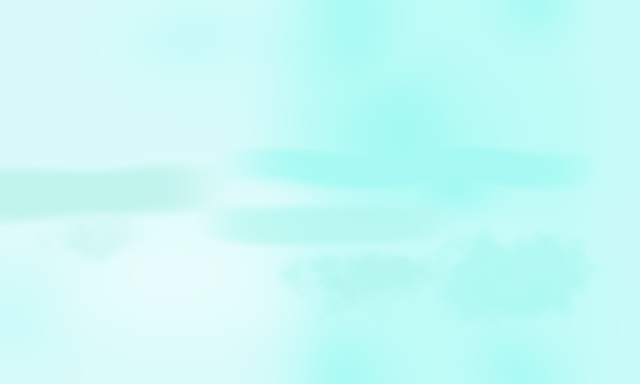
A WebGL 1 fragment shader for this texture:

```glsl
precision highp float;
// Hazy aqua sky: a pale left side fades into turquoise on the right.
// Soft elliptical glows and flat bands are layered over the gradient,
// then noise-warped, ragged cloud patches are laid over the lower half.

uniform vec2 u_resolution;

const vec3 PALE = vec3(0.85, 0.982, 0.98);
const vec3 AQUA = vec3(0.745, 0.985, 0.97);
const vec3 TURQUOISE = vec3(0.635, 0.98, 0.95);
const vec3 WHITE_HAZE = vec3(0.915, 0.992, 0.992);
const vec3 GREY_MINT = vec3(0.755, 0.955, 0.93);
const vec3 MINT = vec3(0.69, 0.965, 0.93);

float hash(vec2 p) {
  return fract(sin(dot(p, vec2(127.1, 311.7))) * 43758.5453);
}

float noise(vec2 p) {
  vec2 cell = floor(p);
  vec2 f = fract(p);
  f = f * f * (3.0 - 2.0 * f);
  float low = mix(hash(cell), hash(cell + vec2(1.0, 0.0)), f.x);
  float high = mix(hash(cell + vec2(0.0, 1.0)), hash(cell + 1.0), f.x);
  return mix(low, high, f.y);
}

float fbm(vec2 p) {
  float sum = 0.0;
  float amplitude = 0.5;
  for (int i = 0; i < 5; i++) {
    sum += amplitude * noise(p);
    p = p * 2.03 + 17.3;
    amplitude *= 0.5;
  }
  return sum;
}

// Gaussian ellipse, 1 at its centre.
float glow(vec2 p, vec2 center, vec2 radius) {
  vec2 d = (p - center) / radius;
  return exp(-dot(d, d));
}

// Flat-topped ellipse with a feathered rim.
float band(vec2 p, vec2 center, vec2 radius) {
  vec2 d = (p - center) / radius;
  vec2 squared = d * d;
  return 1.0 - smoothstep(0.35, 1.3, sqrt(dot(squared, squared)));
}

// Ellipse whose rim and density are broken up by noise.
float cloud(vec2 p, vec2 center, vec2 radius, float seed) {
  float rim = length((p - center) / radius);
  float ragged = fbm(p * vec2(20.0, 13.0) + seed);
  float body = 1.0 - smoothstep(0.45, 1.1, rim + 1.3 * (ragged - 0.48));
  return body * (0.65 + 0.6 * fbm(p * vec2(32.0, 20.0) + seed * 2.0));
}

vec3 sky(vec2 p) {
  vec3 color = mix(PALE, AQUA, smoothstep(0.33, 0.54, p.x));
  color = mix(color, PALE, 0.42 * smoothstep(0.86, 0.98, p.x));
  color = mix(color, AQUA, 0.6 * glow(p, vec2(0.30, 0.90), vec2(0.10, 0.13)));
  color = mix(color, AQUA, 0.55 * glow(p, vec2(0.02, 0.17), vec2(0.09, 0.13)));
  color = mix(color, PALE, 0.4 * glow(p, vec2(0.72, 0.37), vec2(0.20, 0.10)));
  return color;
}

vec3 addTurquoise(vec3 color, vec2 p) {
  float amount = 0.7 * glow(p, vec2(0.54, 0.97), vec2(0.075, 0.26));
  amount = max(amount, 0.95 * glow(p, vec2(0.62, 0.65), vec2(0.125, 0.17)));
  amount = max(amount, 0.85 * band(p, vec2(0.64, 0.56), vec2(0.27, 0.055)));
  amount = max(amount, 0.95 * glow(p, vec2(0.70, 0.51), vec2(0.07, 0.075)));
  amount = max(amount, 0.65 * glow(p, vec2(0.84, 1.0), vec2(0.06, 0.11)));
  amount = max(amount, 0.7 * glow(p, vec2(0.54, 0.03), vec2(0.07, 0.13)));
  amount = max(amount, 0.65 * glow(p, vec2(0.80, 0.02), vec2(0.06, 0.11)));
  return mix(color, TURQUOISE, amount);
}

vec3 addHaze(vec3 color, vec2 p) {
  float white = 0.95 * glow(p, vec2(0.28, 0.28), vec2(0.19, 0.17));
  white = max(white, 0.45 * glow(p, vec2(0.40, 0.48), vec2(0.12, 0.04)));
  white = max(white, 0.4 * glow(p, vec2(0.05, 0.38), vec2(0.12, 0.07)));
  color = mix(color, WHITE_HAZE, white);
  color = mix(color, GREY_MINT, 0.95 * band(p, vec2(0.12, 0.50), vec2(0.22, 0.073)));
  return mix(color, MINT, 0.6 * band(p, vec2(0.51, 0.41), vec2(0.18, 0.055)));
}

vec3 addClouds(vec3 color, vec2 p) {
  float wisp = cloud(p, vec2(0.15, 0.38), vec2(0.08, 0.08), 3.0);
  float middle = cloud(p, vec2(0.56, 0.265), vec2(0.105, 0.095), 11.0);
  float right = cloud(p, vec2(0.80, 0.28), vec2(0.135, 0.12), 29.0);
  color = mix(color, GREY_MINT, 0.45 * wisp);
  color = mix(color, MINT, 0.8 * middle);
  return mix(color, mix(MINT, TURQUOISE, 0.5), 0.75 * right);
}

void main() {
  vec2 uv = gl_FragCoord.xy / u_resolution;

  // Gentle drift keeps the soft shapes from looking geometric.
  vec2 drift = vec2(noise(uv * 7.0), noise(uv * 7.0 + 40.0)) - 0.5;
  vec2 p = uv + drift * vec2(0.04, 0.03);

  vec3 color = addTurquoise(sky(p), p);
  color = addHaze(color, p);
  color = addClouds(color, uv);
  gl_FragColor = vec4(color, 1.0);
}
```
